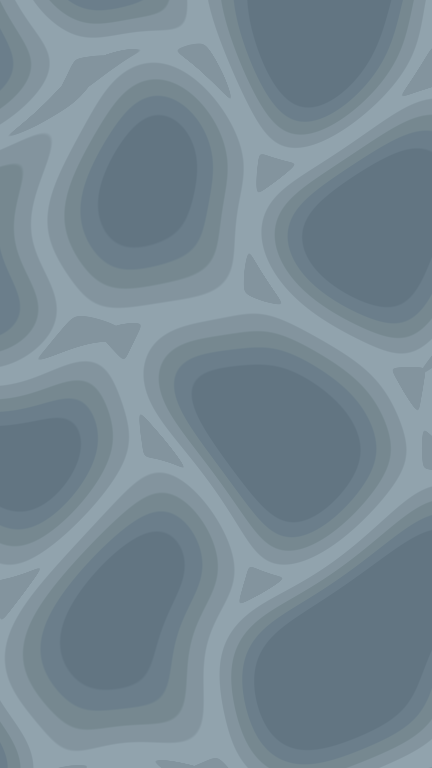
This background is drawn by a WebGL 2 fragment shader. Its source:

```glsl
#version 300 es
precision highp float;
// Layered slate-blue contour islands, split by a pale winding network.

uniform vec2 u_resolution;
out vec4 fragColor;

vec2 hash2(vec2 c) {
    vec3 h = fract(c.xyx * vec3(0.1031, 0.1030, 0.0973));
    h += dot(h, h.yzx + 33.33);
    return fract((h.xx + h.yz) * h.zy);
}

// Jittered cell centre; odd rows are shifted by half a cell.
vec2 cellSite(vec2 c) {
    return c + vec2(0.5 * mod(c.y, 2.0), 0.0) + 0.14 + 0.72 * hash2(c + 17.0);
}

// Gentle bending that turns straight cell walls into curves.
vec2 bend(vec2 p) {
    p += 0.055 * sin(p.yx * vec2(6.3, 7.1) + vec2(0.6, 2.4));
    return p + 0.022 * sin(p.yx * vec2(12.7, 11.3) + vec2(4.1, 1.2));
}

void main() {
    vec2 p = gl_FragCoord.xy / u_resolution.x;
    float cellSize = 0.53;
    vec2 q = bend(p) / cellSize + vec2(3.2, 5.1);
    float soft = 0.9 / (u_resolution.x * cellSize);
    vec2 base = floor(q);

    // Three nearest sites
    vec3 near = vec3(9.0);
    vec2 ownCell = base, toOwn = vec2(0.0);
    for (int y = -2; y <= 2; y++)
    for (int x = -2; x <= 2; x++) {
        vec2 c = base + vec2(x, y);
        vec2 toSite = cellSite(c) - q;
        float d = length(toSite);
        if (d < near.x) {
            near = vec3(d, near.xy);
            ownCell = c;
            toOwn = toSite;
        } else if (d < near.y) near = vec3(near.x, d, near.y);
        else near.z = min(near.z, d);
    }

    // Depth inside the cell: smooth minimum of the wall distances
    float walls = 0.0;
    for (int y = -2; y <= 2; y++)
    for (int x = -2; x <= 2; x++) {
        vec2 c = base + vec2(x, y);
        if (c == ownCell) continue;
        vec2 toSite = cellSite(c) - q;
        float wall = dot(0.5 * (toOwn + toSite), normalize(toSite - toOwn));
        walls += exp(-11.0 * wall);
    }
    float depth = -log(walls) / 11.0;

    // Small rounded triangles where three cells meet
    float gap = near.y - near.x;
    float spread = near.z - 0.5 * (near.x + near.y) + 1.5 * sqrt(gap * gap + 0.001);
    float islet = min(0.19 - spread, 0.01 - depth);

    // Band spacing varies from cell to cell
    float rim = 0.03;
    float bands = rim + (depth - rim) * mix(0.85, 1.3, hash2(ownCell).x);

    // Flat tones, from the pale network to the dark cores
    vec3 color = vec3(0.570, 0.640, 0.680);
    vec3 outerTone = vec3(0.514, 0.582, 0.621);
    color = mix(color, outerTone, smoothstep(-soft, soft, islet));
    color = mix(color, outerTone, smoothstep(-soft, soft, bands - rim));
    color = mix(color, vec3(0.463, 0.535, 0.565), smoothstep(-soft, soft, bands - 0.092));
    color = mix(color, vec3(0.418, 0.494, 0.545), smoothstep(-soft, soft, bands - 0.150));
    color = mix(color, vec3(0.384, 0.458, 0.510), smoothstep(-soft, soft, bands - 0.212));
    fragColor = vec4(color, 1.0);
}
```
